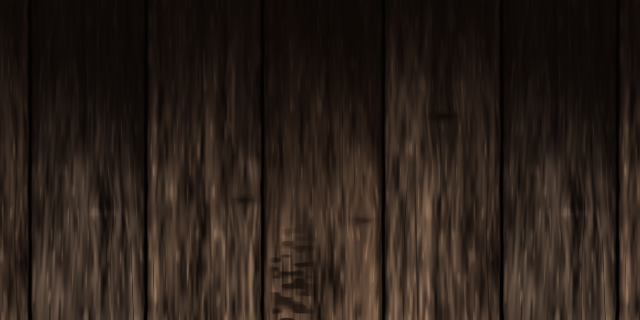
Give the GLSL for this texture, as a WebGL 1 fragment shader.

```glsl
precision highp float;
uniform vec2 u_resolution;

#define PERIOD 0.737
#define OFFSET 0.047
#define GAP 0.0055
#define SHADOW 0.03
#define BRIGHTNESS 0.50
#define CONTRAST 1.5
#define FLECKS 0.34
#define CRACKS 0.45
#define DARK vec3(0.045, 0.025, 0.018)
#define PALE vec3(0.51, 0.41, 0.33)

// Hash and value noise
float hash(vec2 p) {
  vec3 h = fract(vec3(p.xyx) * 0.1031);
  h += dot(h, h.yzx + 33.33);
  return fract((h.x + h.y) * h.z);
}

float noise(vec2 p) {
  vec2 i = floor(p), f = fract(p);
  f = f * f * (3.0 - 2.0 * f);
  return mix(mix(hash(i), hash(i + vec2(1.0, 0.0)), f.x),
             mix(hash(i + vec2(0.0, 1.0)), hash(i + 1.0), f.x), f.y);
}

// Value belonging to one of the four planks
float pick(vec4 values, float id) {
  return dot(values, vec4(equal(vec4(id), vec4(0.0, 1.0, 2.0, 3.0))));
}

// Vertical streaks, each octave finer and shorter
float streaks(vec2 p) {
  float sum = 0.0, weight = 0.24;
  vec2 scale = vec2(24.0, 1.8);
  for (int i = 0; i < 4; i++) {
    sum += weight * noise(p * scale + float(i) * 17.3);
    scale *= vec2(1.75, 2.1);
    weight *= 1.03;
  }
  return sum;
}

void main() {
  vec2 uv = gl_FragCoord.xy / u_resolution;
  float aspect = u_resolution.x / u_resolution.y;
  float pixel = 1.0 / u_resolution.y;

  // Four planks of slightly different widths make one period
  float s = fract((uv.x - OFFSET) / PERIOD);
  vec4 starts = vec4(0.0, 0.2456, 0.4929, 0.7491);
  float id = dot(step(starts.yzw, vec3(s)), vec3(1.0));
  float start = pick(starts, id);
  float end = pick(vec4(starts.yzw, 1.0), id);
  float across = (s - start) / (end - start);
  float width = (end - start) * PERIOD * aspect;
  vec2 p = vec2(across * width, uv.y);
  vec2 seed = vec2(id * 37.0 + 5.0, id * 11.0 + 3.0);

  // Grain fans out, wavers and bends around the knot
  vec2 knot = vec2(pick(vec4(0.63, 0.86, 0.83, 0.50), id) * width,
                   pick(vec4(0.335, 0.375, 0.31, 0.635), id));
  vec2 toKnot = p - knot;
  vec2 bend = toKnot / vec2(0.04, 0.08);
  vec2 g = p;
  g.x += pick(vec4(0.32, 0.05, 0.03, 0.08), id) * (p.x - 0.5 * width) * p.y;
  g.x += 0.012 * (noise(p * vec2(5.0, 4.0) + seed) - 0.5);
  g.x -= 0.55 * toKnot.x * exp(-dot(bend, bend));
  float grain = streaks(g + seed);

  // Light falls off towards the top, later on the paler planks
  float top = pick(vec4(0.88, 1.12, 1.0, 1.08), id);
  float light = 1.0 - smoothstep(0.02, top, uv.y + 0.12 * (noise(p * vec2(9.0, 3.0) + seed) - 0.5));
  float tone = BRIGHTNESS * pick(vec4(0.95, 0.95, 0.9, 0.93), id) * light + 0.025;

  // Worn pale strip along one side
  float centre = pick(vec4(0.30, 0.84, 0.95, 0.20), id);
  float halfWidth = pick(vec4(0.22, 0.18, 0.12, 0.23), id);
  float strip = 1.0 - smoothstep(halfWidth - 0.05, halfWidth + 0.03, abs(across - centre));
  float stripLight = 0.25 + 0.75 * (1.0 - smoothstep(0.4, 0.85, uv.y));
  tone += pick(vec4(0.03, 0.20, 0.09, 0.22), id) * strip * stripLight * (1.0 - 0.7 * uv.y);

  // Blotches, streaks and pale flecks
  tone *= 0.75 + 0.5 * noise(p * vec2(11.0, 5.0) + seed + 40.0);
  tone *= max(0.12, 1.0 + 2.0 * CONTRAST * (grain - 0.5));
  float fleck = noise(g * vec2(115.0, 15.0) + seed + 70.0);
  tone += FLECKS * smoothstep(0.66, 0.98, fleck) * (0.15 + 0.85 * light) * (0.3 + grain);

  // Long thin cracks
  float level = abs(noise(g * vec2(26.0, 1.1) + seed + 90.0) - 0.42);
  float broken = noise(g * vec2(12.0, 7.0) + seed + 110.0);
  tone *= 1.0 - CRACKS * (1.0 - smoothstep(0.0, 0.07, level)) * smoothstep(0.3, 0.6, broken);

  // Cross-cut saw marks low on the third plank
  float saw = smoothstep(0.04, 0.12, across) * (1.0 - smoothstep(0.3, 0.5, across));
  saw *= (1.0 - smoothstep(0.15, 0.36, uv.y)) * pick(vec4(0.0, 0.0, 1.0, 0.0), id);
  tone *= 1.0 - 0.65 * saw * smoothstep(0.4, 0.75, noise(p * vec2(26.0, 75.0) + seed));

  // Knot
  vec2 core = toKnot / vec2(0.036, 0.014);
  float knotTone = pick(vec4(0.55, -0.6, -0.4, -0.85), id);
  tone *= 1.0 + knotTone * exp(-dot(core, core)) * (0.6 + 0.8 * noise(p * vec2(40.0, 130.0)));

  // Gap, shadow and chipped rim at the seams
  float edge = min(p.x, width - p.x) + 0.003 * (noise(vec2(uv.y * 22.0, id)) - 0.5);
  float chip = smoothstep(0.55, 0.85, noise(vec2(uv.y * 13.0, id * 9.0 + step(0.5, across) * 4.0)));
  float rim = exp(-pow((edge - GAP - 0.008) / 0.005, 2.0));
  tone *= 0.5 + 0.5 * smoothstep(GAP, SHADOW, edge);
  tone += 0.25 * rim * chip * (0.1 + 0.9 * light);
  float wood = smoothstep(GAP - pixel, GAP + pixel, edge);

  // Redder where dim, greyer where worn
  vec3 colour = mix(DARK, PALE, clamp(tone, 0.0, 1.15));
  vec3 tint = mix(vec3(1.04, 0.98, 0.93), vec3(0.98, 1.0, 1.03), pick(vec4(0.9, 0.5, 0.2, 0.5), id));
  gl_FragColor = vec4(mix(DARK * 0.4, colour * tint, wood), 1.0);
}
```
